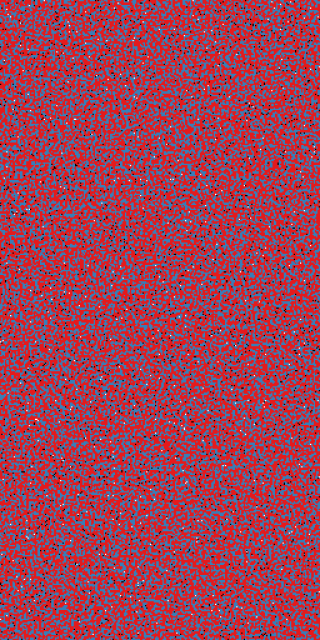
Write a WebGL 1 fragment shader that draws this texture.

```glsl
precision highp float;

uniform vec2 u_resolution;

#define COLUMNS 256.0      // grains across the canvas width
#define BLUE_LEVEL 0.067   // higher values leave less blue
#define BLACK_SHARE 0.020
#define WHITE_SHARE 0.0035
#define CORE_SPREAD 1.2    // squared reach that joins grains into strands
#define RING_SPREAD 4.0    // squared reach that keeps strands apart
#define RING_WEIGHT 0.315

const vec3 RED = vec3(0.894, 0.102, 0.110);
const vec3 BLUE = vec3(0.216, 0.494, 0.722);
const vec3 BLACK = vec3(0.0);
const vec3 WHITE = vec3(1.0);

float hash(vec2 p) {
    vec3 q = fract(vec3(p.xyx) * vec3(0.1031, 0.1030, 0.0973));
    q += dot(q, q.yzx + 33.33);
    return fract((q.x + q.y) * q.z);
}

// Band-limited noise: near grains attract, farther ones repel
float strandNoise(vec2 cell) {
    float sum = 0.0;
    for (int y = -2; y <= 2; y++) {
        for (int x = -2; x <= 2; x++) {
            vec2 offset = vec2(float(x), float(y));
            float r2 = dot(offset, offset);
            float weight = exp(-r2 / CORE_SPREAD) - RING_WEIGHT * exp(-r2 / RING_SPREAD);
            sum += weight * (hash(cell + offset) - 0.5);
        }
    }
    return sum;
}

vec3 grainColor(vec2 cell) {
    // Sparse single-grain specks
    float speck = hash(cell + vec2(517.0, 291.0));
    if (speck < BLACK_SHARE) return BLACK;
    if (speck > 1.0 - WHITE_SHARE) return WHITE;

    return mix(RED, BLUE, step(BLUE_LEVEL, strandNoise(cell)));
}

void main() {
    float sampleSize = COLUMNS / u_resolution.x;
    vec2 position = gl_FragCoord.xy * sampleSize - 0.5;
    vec2 cell = floor(position + 0.001);
    vec2 inside = position - cell;
    cell += 20.0;

    // Smooth each border by the part of the sample that lies beyond it
    vec2 blend = clamp((inside - 0.5) / min(sampleSize, 1.0) + 0.5, 0.0, 1.0);
    vec3 color = grainColor(cell);
    if (blend.x > 0.01 || blend.y > 0.01) {
        vec3 lower = mix(color, grainColor(cell + vec2(1.0, 0.0)), blend.x);
        vec3 upper = mix(grainColor(cell + vec2(0.0, 1.0)), grainColor(cell + 1.0), blend.x);
        color = mix(lower, upper, blend.y);
    }

    gl_FragColor = vec4(color, 1.0);
}
```
